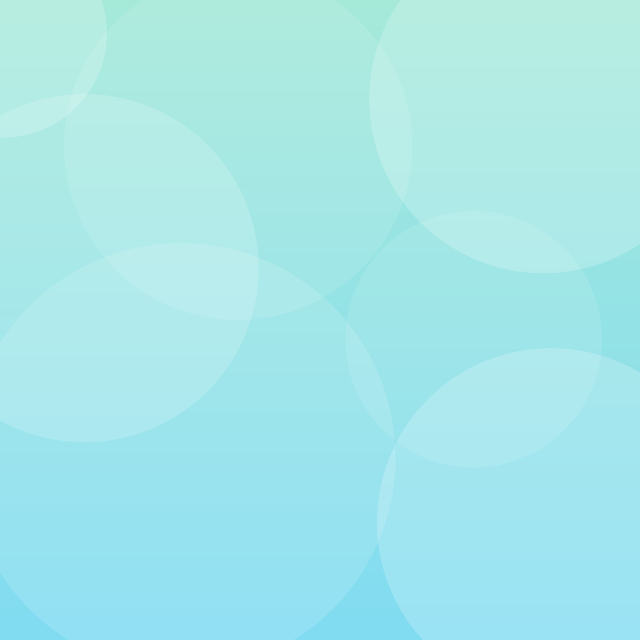
This background is drawn by a WebGL 1 fragment shader. Its source:

```glsl
precision highp float;
// Soft bubbles: large translucent white discs over a vertical gradient
// from mint green at the top to sky blue at the bottom.
// Each disc is a distance function blended over the colour beneath it.

uniform vec2 u_resolution;

#define SKY_BLUE vec3(0.504, 0.860, 0.947)
#define MINT_GREEN vec3(0.650, 0.914, 0.852)
#define DISC_COLOR vec3(1.0)
#define DISC_RADIUS 0.272
#define FAINT 0.10
#define SOFT 0.13
#define CLEAR 0.20

// Blends one translucent disc over base, with an edge one pixel wide.
vec3 addDisc(vec3 base, vec2 point, vec2 center, float radius, float opacity) {
    float edge = 0.5 / min(u_resolution.x, u_resolution.y);
    float dist = length(point - center) - radius;
    float coverage = 1.0 - smoothstep(-edge, edge, dist);
    return mix(base, DISC_COLOR, opacity * coverage);
}

void main() {
    vec2 point = gl_FragCoord.xy / u_resolution;

    // Backdrop
    vec3 color = mix(SKY_BLUE, MINT_GREEN, point.y);

    // Left side and upper middle
    color = addDisc(color, point, vec2(0.372, 0.772), DISC_RADIUS, FAINT);
    color = addDisc(color, point, vec2(0.132, 0.581), DISC_RADIUS, 0.5 * (SOFT + CLEAR));
    color = addDisc(color, point, vec2(0.283, 0.285), 0.335, SOFT);
    color = addDisc(color, point, vec2(0.004, 0.948), 0.163, CLEAR);

    // Right side
    color = addDisc(color, point, vec2(0.849, 0.845), DISC_RADIUS, CLEAR);
    color = addDisc(color, point, vec2(0.740, 0.470), 0.2005, FAINT);
    color = addDisc(color, point, vec2(0.861, 0.184), DISC_RADIUS, CLEAR);

    gl_FragColor = vec4(color, 1.0);
}
```
